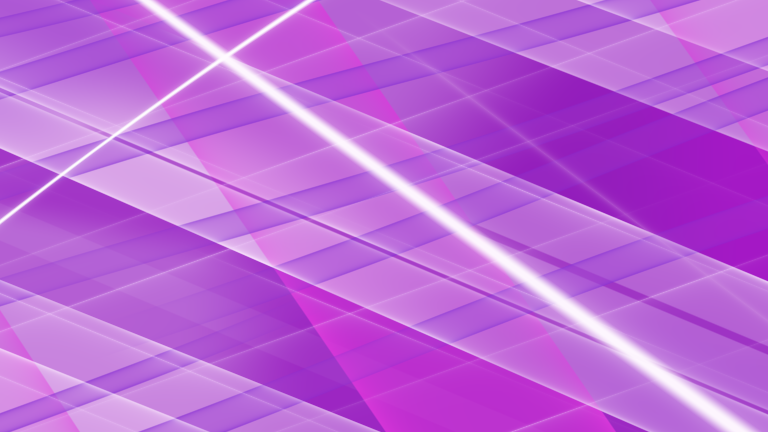
Reproduce this background procedurally as a WebGL 1 fragment shader.

```glsl
precision highp float;
// Violet and magenta glass bands crossed by soft ribbons and two white light beams.
uniform vec2 u_resolution;
const vec3 MID = vec3(0.71, 0.38, 0.83);
const vec3 PALE = vec3(0.84, 0.62, 0.90);
const vec3 DEEP = vec3(0.57, 0.10, 0.73);
const vec3 MAGENTA = vec3(0.87, 0.21, 0.86);
const vec3 RIBBON = vec3(0.63, 0.28, 0.83);

float hash(float n) {
  n = fract(n * 0.1031);
  n *= n + 33.33;
  return fract(n * (n + n));
}
// Smooth noise along one axis
float noise(float x) {
  float f = fract(x);
  return mix(hash(floor(x)), hash(floor(x) + 1.0), f * f * (3.0 - 2.0 * f));
}
// Signed distance below the line y = start + slope * x
float below(vec2 p, float start, float slope) {
  return (p.y - start - slope * p.x) / sqrt(1.0 + slope * slope);
}
float cover(float d) {
  return smoothstep(-1.0, 1.0, d * u_resolution.y);
}
// Bright rim that fades inward from an edge, uneven along its length
float rim(float d, float along) {
  float strength = 0.35 + 0.65 * noise(along * 5.0);
  return cover(d) * strength * (0.7 * exp(-abs(d) / 0.005) + 0.3 * exp(-abs(d) / 0.035));
}
// Magenta sheet: even tint plus a glow inside its edge
vec3 sheet(vec3 col, float d, float tint) {
  return mix(col, MAGENTA, cover(d) * (tint + 0.42 * exp(-abs(d) / 0.045)));
}
// Translucent ribbon rising to the right, with darker borders
vec3 ribbon(vec3 col, vec2 p, float start, float slope, float halfWidth, float opacity) {
  float bend = 0.014 * cos(p.x * 2.6 + start * 5.0);
  float d = halfWidth - abs(below(p, start + bend, slope));
  float border = exp(-abs(d) / 0.006);
  vec3 tone = mix(RIBBON, vec3(0.52, 0.18, 0.83), border);
  return mix(col, tone, opacity * cover(d) * (0.5 + 0.35 * border));
}
// Soft beam with a white core
float beam(float d, float halfWidth) {
  float core = 1.0 - smoothstep(0.15, 1.6, abs(d) / halfWidth);
  return max(0.97 * core, 0.5 * exp(-abs(d) / (halfWidth * 1.2)));
}

void main() {
  // Height units, y pointing down
  vec2 p = vec2(gl_FragCoord.x, u_resolution.y - gl_FragCoord.y) / u_resolution.y;
  // Edges of the descending bands
  float upper = below(p, -0.088, 0.416);
  float lower = below(p, 0.343, 0.437);
  float seam = below(p, 0.208, 0.42);
  float corner = below(p, 0.648, 0.40);
  float cornerInner = below(p, 0.806, 0.40);
  float topRight = below(p, -0.343, 0.39);
  float topOuter = below(p, -0.497, 0.372);
  // Upper side: pale corner on the right, deep shadow beneath it
  vec3 col = mix(MID, PALE, 0.25 * cover(-topRight) + 0.5 * cover(-topOuter));
  float shade = cover(topRight) * cover(-upper) * smoothstep(0.85, 1.35, p.x + 0.6 * (p.y - 0.22));
  col = mix(col, DEEP + vec3(0.07, -0.02, 0.04) * smoothstep(1.35, 1.75, p.x), 0.95 * shade);
  // Central band, pale towards its seam and more violet to the right
  vec3 glass = mix(PALE, MID, smoothstep(0.45, 1.25, p.x));
  glass = mix(glass, RIBBON, 0.35 * smoothstep(1.2, 1.6, p.x));
  col = mix(col, glass, cover(upper) * smoothstep(-0.2, 0.0, seam));
  col = mix(col, RIBBON, 0.45 * (1.0 - smoothstep(0.15, 0.45, length(p))));
  // Lower shadow, hazy on the left, and the pale lower corner
  float strip = below(p, 0.47, 0.42);
  float haze = (1.0 - smoothstep(0.4, 0.75, p.x)) * mix(0.25, 0.95, smoothstep(-0.07, 0.03, strip + 0.2 * (p.x - 0.15)));
  haze += 0.18 * cover(strip) * cover(0.08 - strip);
  col = mix(col, mix(DEEP + vec3(0.04, 0.05, 0.03), MID, haze), cover(lower) * cover(-corner));
  float paleCorner = (0.55 + 0.4 * cover(cornerInner)) * (1.0 - smoothstep(0.4, 0.9, p.x));
  col = mix(col, mix(MID, PALE, paleCorner), cover(corner));
  // Steep magenta sheets
  float wide = min(below(p.yx, 0.208, 0.685), -below(p.yx, 0.736, 0.69));
  float inBand = cover(upper) * cover(-lower);
  col = sheet(col, wide, mix(mix(0.3, 0.45, cover(lower)), 0.13, inBand));
  col = sheet(col, below(p.yx, 1.505, 0.715), 0.1);
  col = sheet(col, -below(p.yx, -0.47, 0.655), 0.1);
  // Dark seams in the central band
  col = mix(col, DEEP, 0.6 * cover(0.004 - abs(seam)) * smoothstep(0.15, 0.3, p.x));
  float slit = cover(0.009 - abs(below(p, 0.07, 0.417)));
  col = mix(col, DEEP, 0.65 * slit * smoothstep(0.95, 1.15, p.x));
  // Rising ribbons, weaker over the shadows
  float soft = 1.0 - 0.55 * max(shade, cover(lower) * cover(-corner));
  col = ribbon(col, p, 0.05, -0.22, 0.022, 0.8);
  for (int i = 0; i < 3; i++) {
    float k = float(i);
    col = ribbon(col, p, 0.19 + 0.25 * k, -0.28 - 0.02 * k, 0.031, soft);
  }
  col = ribbon(col, p, 0.87, -0.36, 0.036, soft * smoothstep(0.2, 0.7, p.x));
  col = ribbon(col, p, 0.98, -0.40, 0.024, soft * (1.0 - smoothstep(0.4, 0.8, p.x)));
  col = ribbon(col, p, 1.14, -0.36, 0.036, soft);
  // White rims of the bands
  float light = rim(upper, p.x) * smoothstep(0.35, 0.6, p.x) + 1.2 * rim(-lower, p.x + 3.0);
  light += 0.8 * rim(-seam - 0.005, p.x + 7.0) + 0.6 * rim(seam - 0.005, p.x + 5.0);
  light += rim(corner, p.x + 11.0) + rim(cornerInner, p.x + 13.0);
  light += 0.6 * rim(-topRight, p.x + 17.0) + rim(-topOuter, p.x + 19.0);
  col = mix(col, vec3(0.99, 0.93, 1.0), min(light, 0.95));
  // Faint hairlines in both directions, each with a one-sided sheen
  for (int i = 0; i < 16; i++) {
    float k = float(i);
    float side = mod(k, 2.0);
    float d = below(p, -0.5 + 0.11 * k + 0.1 * hash(k + 2.0) + 0.25 * side, mix(0.41, -0.36, side));
    float sheen = 0.45 * exp(-abs(d) / 0.002) + 0.18 * cover(d) * exp(-abs(d) / 0.025);
    col = mix(col, vec3(0.95, 0.82, 0.99), noise(p.x * 2.5 + k * 9.0) * sheen * (1.0 - 0.6 * shade));
  }
  // Faint streak, then the crossing beams
  float streak = exp(-abs(below(p, -0.59, 0.75)) / 0.007) * smoothstep(0.8, 1.05, p.x);
  col = mix(col, PALE, 0.35 * streak);
  float thin = 0.8 * (p.y - 0.514 + 0.78 * p.x - 0.09 * p.x * p.x);
  col = mix(col, vec3(1.0), beam(thin, 0.004 + 0.006 * abs(p.x - 0.22)));
  col = mix(col, vec3(1.0, 0.98, 1.0), beam(below(p, -0.244, 0.726), 0.012 + 0.008 * p.x));
  gl_FragColor = vec4(col, 1.0);
}
```
